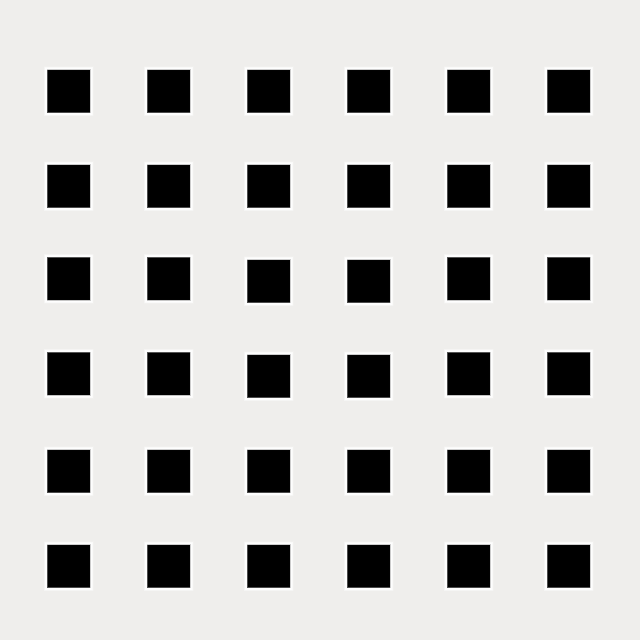
This pattern is drawn by a WebGL 2 fragment shader. Its source:

```glsl
#version 300 es
precision highp float;
// A six by six grid of black squares on warm pale grey, each with a thin white rim.
// Every point finds its nearest grid cell, then shades by a square distance.
// The outer squares of the two middle rows sit slightly above the grid.

uniform vec2 u_resolution;
out vec4 outColor;

// Signed distance to an axis-aligned square, with square contours outside too.
float squareDistance(vec2 p, float halfSide) {
    return max(abs(p.x), abs(p.y)) - halfSide;
}

void main() {
    vec2 uv = gl_FragCoord.xy / u_resolution;
    float pixel = 1.0 / min(u_resolution.x, u_resolution.y);

    // Nearest cell, limited to the grid so that the margins stay empty.
    vec2 firstCentre = vec2(0.1074, 0.1152);
    vec2 pitch = vec2(0.15625, 0.14844);
    vec2 cell = clamp(round((uv - firstCentre) / pitch), 0.0, 5.0);
    vec2 centre = firstCentre + cell * pitch;

    // Lift the two outer columns on each side in the middle rows.
    vec2 fromMiddle = abs(cell - 2.5);
    if (fromMiddle.x > 1.0 && fromMiddle.y < 1.0) centre.y += 0.0039;

    float d = squareDistance(uv - centre, 0.0335);

    // Pale ground, soft white rim, then the black square.
    vec3 color = vec3(0.938, 0.934, 0.926);
    float rim = 1.0 - smoothstep(0.0026, 0.0058, d);
    color = mix(color, vec3(0.995), rim);
    float ink = 1.0 - smoothstep(-0.75 * pixel, 0.75 * pixel, d);
    color = mix(color, vec3(0.0), ink);

    outColor = vec4(color, 1.0);
}
```
